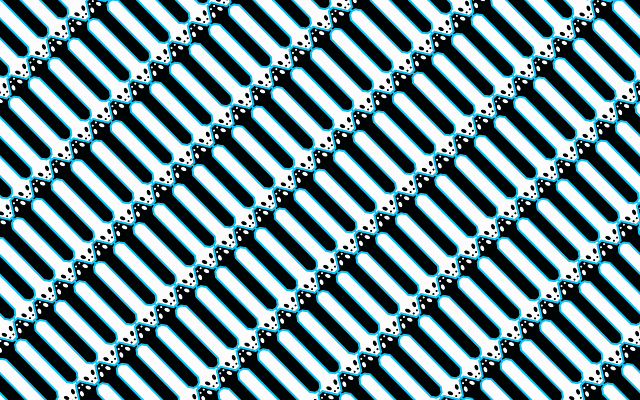
This pattern is drawn by a Shadertoy shader. Its source:

```glsl
#define UNITS 720.0                  // pattern units per canvas height
#define PERIOD vec2(49.8, 159.6)     // across the bars, along the bars
#define ANCHOR vec2(0.7725, 0.5885)  // seam centre on a white axis
#define ANGLE 0.778
#define LINE_WIDTH 3.6
#define CHIN vec2(5.0, 12.0)         // half width and height of a chin
#define EYE_POS vec2(8.0, -7.0)
#define EYE_SIZE vec2(3.2, 5.0)
#define NOSTRIL vec3(4.0, 4.0, 1.8)  // position, radius
#define WHITE vec3(0.99)
#define BLACK vec3(0.0, 0.01, 0.01)
#define CYAN vec3(0.07, 0.76, 0.94)

mat2 rotation(float a) {
    float c = cos(a), s = sin(a);
    return mat2(c, -s, s, c);
}

float segmentDistance(vec2 p, vec2 a, vec2 b) {
    vec2 pa = p - a, ba = b - a;
    return length(pa - ba * clamp(dot(pa, ba) / dot(ba, ba), 0.0, 1.0));
}

float ellipseDistance(vec2 p, vec2 radii) {
    float k = length(p / radii);
    return k * (k - 1.0) / max(length(p / (radii * radii)), 1e-3);
}

// Eye and nostril of one head, mirrored about its axis
float markDistance(vec2 p) {
    float eye = ellipseDistance(rotation(0.4) * (p - EYE_POS), EYE_SIZE);
    return min(eye, length(p - NOSTRIL.xy) - NOSTRIL.z);
}

// Signed distance to the bar outline, negative inside the bar
float barDistance(vec2 p) {
    float mid = 0.25 * PERIOD.x, edge = 0.5 * PERIOD.x;
    vec2 outline[7] = vec2[7](
        vec2(mid, 0.0), vec2(edge - CHIN.x, -CHIN.y), vec2(edge, -CHIN.y),
        vec2(edge, -17.0), vec2(edge - 6.5, -19.0), vec2(mid, -27.0),
        vec2(mid, -PERIOD.y));
    float d = 1e5, side = -1.0;
    for (int i = 0; i < 6; i++) {
        vec2 a = outline[i], b = outline[i + 1];
        d = min(d, segmentDistance(p, a, b));
        if (p.y <= a.y && p.y > b.y) {
            float border = mix(a.x, b.x, (a.y - p.y) / (a.y - b.y));
            side = p.x < border ? -1.0 : 1.0;
        }
    }
    return side * d;
}

void mainImage(out vec4 fragColor, in vec2 fragCoord) {
    vec2 p = (fragCoord / iResolution.y - ANCHOR) * UNITS;
    float pixel = UNITS / iResolution.y;

    // Bar axes: x along the seam, y down the bar
    p = rotation(ANGLE) * p;
    p.y = -p.y;
    p -= PERIOD * round(p / PERIOD);
    p.x = abs(p.x);

    // Half a turn swaps the white and black bars
    vec2 turned = vec2(0.5 * PERIOD.x - p.x, -p.y);
    bool lower = p.y > 0.0;
    float bar = barDistance(lower ? turned : p);
    float whiteBar = lower ? -bar : bar;
    float marks = min(markDistance(p), markDistance(turned));

    // Bars, marks in the opposite tone, then outlines
    float aa = 0.55 * pixel;
    float ink = smoothstep(-aa, aa, whiteBar);
    ink = mix(ink, 1.0 - ink, 1.0 - smoothstep(-aa, aa, marks));
    vec3 color = mix(WHITE, BLACK, ink);
    float outlineMask = 1.0 - smoothstep(-aa, aa, abs(bar) - 0.5 * LINE_WIDTH);
    fragColor = vec4(mix(color, CYAN, outlineMask), 1.0);
}
```
